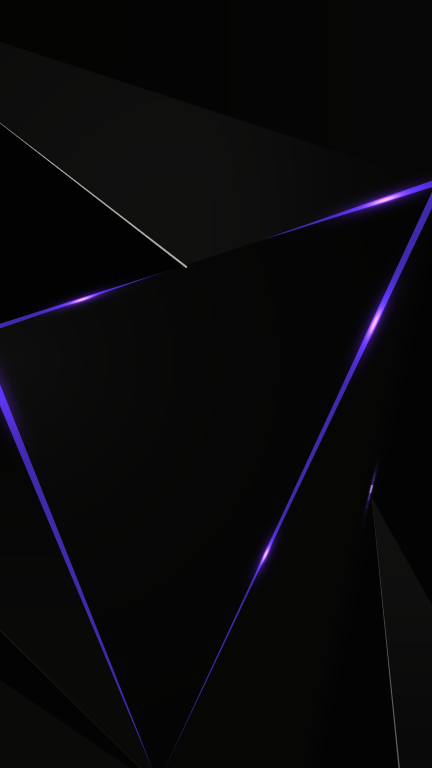
Write a Shadertoy shader that draws this background.

```glsl
// Dark folded facets bordered by tapering violet neon edges with bright flares.

const vec3 NEON = vec3(0.25, 0.16, 0.67);
const vec3 HALO = vec3(0.27, 0.10, 0.66);
const vec3 CORE = vec3(0.85, 0.68, 0.80);
const vec3 SILVER = vec3(0.68, 0.68, 0.66);

float hash(vec2 p) {
    return fract(sin(dot(p, vec2(41.3, 289.1))) * 4375.5);
}

// Signed distance to the line a-b, positive on its left side.
float side(vec2 p, vec2 a, vec2 b) {
    vec2 d = normalize(b - a);
    return d.x * (p.y - a.y) - d.y * (p.x - a.x);
}

float cover(float d, float px) {
    return smoothstep(-px, px, d);
}

// Segment whose half width runs from wa to wb; faint where thinner than a pixel.
float taper(vec2 p, vec2 a, vec2 b, float wa, float wb, float px) {
    vec2 ab = b - a;
    float t = clamp(dot(p - a, ab) / dot(ab, ab), 0.0, 1.0);
    float w = mix(wa, wb, t);
    float d = length(p - a - ab * t);
    return clamp((w - d) / px + 0.5, 0.0, 1.0) * min(1.0, 2.0 * w / px);
}

// Elongated gaussian spot along a direction.
float spot(vec2 p, vec2 c, vec2 dir, vec2 size) {
    vec2 d = normalize(dir), q = p - c;
    q = vec2(dot(q, d), d.x * q.y - d.y * q.x) / size;
    return exp(-dot(q, q));
}

// Violet halo, sharper sheath and pale heart.
vec3 flare(vec2 p, vec2 c, vec2 dir, vec2 size) {
    return HALO * 0.45 * spot(p, c, dir, size)
         + HALO * 0.45 * spot(p, c, dir, size * vec2(0.65, 0.50))
         + CORE * 0.75 * spot(p, c, dir, size * vec2(0.30, 0.25));
}

void mainImage(out vec4 fragColor, in vec2 fragCoord) {
    // The canvas width is one unit.
    vec2 p = fragCoord / iResolution.x;
    float px = 1.0 / iResolution.x;

    // Ends of the main edges
    vec2 topL = vec2(0.0, 1.023), topR = vec2(1.0, 1.352);
    vec2 rightA = vec2(1.01, 1.336), rightB = vec2(0.382, 0.0);
    vec2 leftA = vec2(-0.02, 0.912), leftB = vec2(0.352, 0.0);
    vec2 rodA = vec2(0.0, 1.493), rodB = vec2(0.431, 1.160);
    vec2 apex = vec2(0.861, 0.625), wedgeFoot = vec2(0.924, 0.0);
    vec2 bend = vec2(0.616, 0.498);

    // Upper facets
    float shade = 0.014 + 0.010 * smoothstep(0.2, 1.0, p.x);
    vec2 lit = p - vec2(0.4, 1.25);
    float band = 0.040 + 0.022 * exp(-3.0 * dot(lit, lit));
    band = mix(band, 0.026, smoothstep(0.45, 1.0, p.x));
    shade = mix(shade, band, cover(-side(p, vec2(0.0, 1.681), vec2(1.0, 1.355)), px));
    float underRod = cover(-side(p, rodA, rodB), px);
    shade = mix(shade, 0.009, underRod * step(p.x, 0.44));

    // Lower right: dim plane, darker fold and a lit wedge
    float below = cover(-side(p, topL, topR), px);
    float beyond = cover(side(p, rightA, rightB), px);
    float fold = smoothstep(-0.03, 0.03, -side(p, apex, vec2(0.97, 1.12)));
    float plane = mix(0.022, 0.012, fold);
    float wedge = cover(side(p, apex, wedgeFoot), px)
                * cover(-side(p, apex, vec2(1.0, 0.377)), px);
    plane = mix(plane, mix(0.035, 0.058, smoothstep(0.0, 0.5, p.y)), wedge);

    // Lower left: grey plane, black strip and corner plane
    float leftPlane = 0.020 + 0.014 * smoothstep(0.8, 0.3, p.y);
    float strip = cover(-side(p, vec2(0.0, 0.319), vec2(0.324, 0.0)), px);
    float corner = cover(-side(p, vec2(0.0, 0.204), vec2(0.301, 0.0)), px);
    leftPlane = mix(mix(leftPlane, 0.013, strip), 0.038, corner);

    // Triangle face, lit from its upper left
    float face = 0.013 + 0.044 * exp(-2.6 * length(p - vec2(0.02, 0.94)));
    float leftOut = cover(-side(p, leftA, leftB), px);
    float lower = mix(mix(face, plane, beyond), leftPlane, leftOut);
    shade = mix(shade, lower, below);
    vec3 col = shade * vec3(1.0, 1.0, 0.96);

    // Thin silver rims
    col = mix(col, SILVER, taper(p, rodA, rodB, 0.0008, 0.0024, px));
    col = mix(col, SILVER * 0.55, taper(p, apex, wedgeFoot, 0.0003, 0.0016, px));
    col = mix(col, SILVER * 0.3, 0.6 * taper(p, vec2(0.0, 0.319), vec2(0.324, 0.0), 0.0010, 0.0006, px));

    // Neon edges
    float neon = taper(p, topL, vec2(0.40, 1.155), 0.0052, 0.0001, px);
    neon = max(neon, taper(p, vec2(0.60, 1.220), topR, 0.0002, 0.0072, px));
    neon = max(neon, taper(p, rightA, bend, 0.0082, 0.0032, px));
    neon = max(neon, taper(p, bend, rightB, 0.0026, 0.0003, px));
    neon = max(neon, taper(p, leftA, leftB, 0.0100, 0.0004, px));
    col = mix(col, NEON, neon);

    // Flares
    vec2 topDir = topR - topL, rightDir = rightA - rightB;
    col += flare(p, vec2(0.190, 1.084), topDir, vec2(0.080, 0.013));
    col += flare(p, vec2(0.891, 1.315), topDir, vec2(0.120, 0.019));
    col += flare(p, vec2(0.867, 1.030), rightDir, vec2(0.105, 0.021));
    col += flare(p, vec2(0.615, 0.494), rightDir, vec2(0.060, 0.015));
    col += HALO * 0.45 * spot(p, vec2(0.0, 0.870), leftB - leftA, vec2(0.10, 0.024));

    // Small sparkling streak above the wedge
    vec2 streak = vec2(0.032, 0.130), heart = vec2(0.859, 0.645);
    float grain = hash(vec2(floor(p.y * 110.0), 3.0));
    col += HALO * 0.6 * spot(p, heart, streak, vec2(0.045, 0.003));
    col += CORE * 0.9 * grain * spot(p, heart, streak, vec2(0.026, 0.0025));

    fragColor = vec4(min(col, 1.0), 1.0);
}
```
